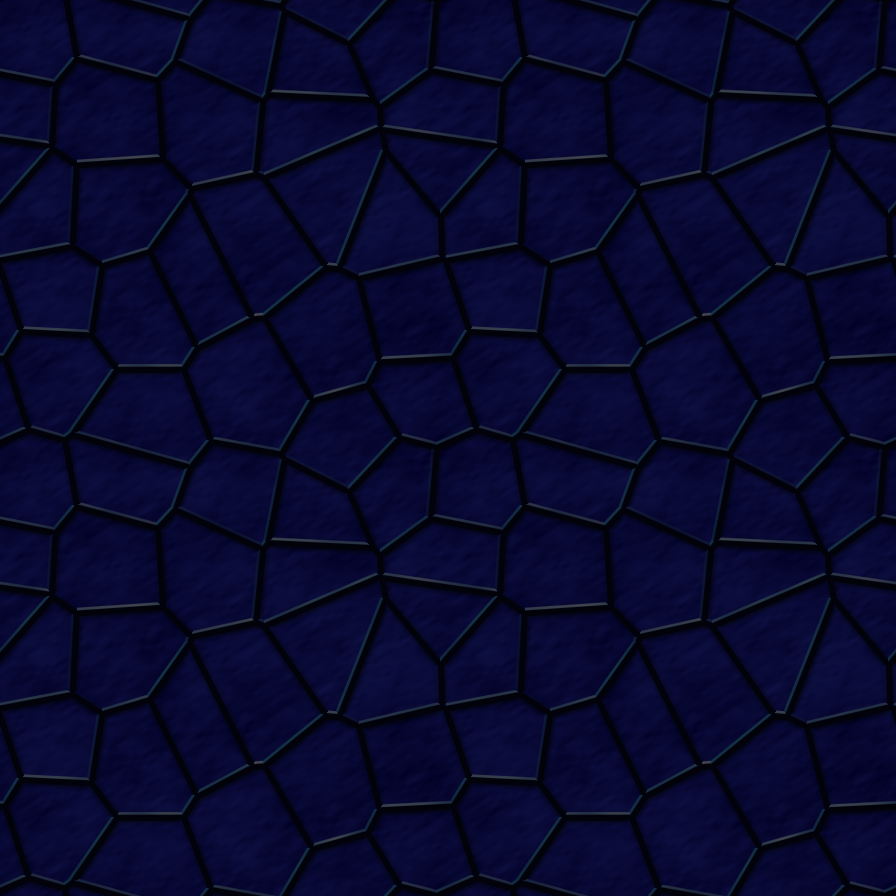
This pattern is drawn by a Shadertoy shader. Its source:

```glsl
// Dark navy cracked stone: a wrapped Voronoi layout repeated across the canvas.
// Each crack is a black groove with a thin rim on its lit side, and the slabs
// carry wrapped, slanted noise shaded as shallow relief.

#define TILES 2.0              // repeats across and down
#define CELLS 5.0              // slabs per repeat along each axis
#define JITTER 0.92            // irregularity of the slabs
#define GROOVE 0.0034          // groove half width, in canvas units
#define RIM 0.0030             // rim width, in canvas units
#define SHADE 0.0065           // soft shadow reach, in canvas units
#define LIGHT vec2(-0.50, 0.866)
#define NAVY vec3(0.016, 0.016, 0.175)
#define BLUE vec3(0.045, 0.052, 0.240)
#define BLACK vec3(0.003, 0.009, 0.040)
#define TEAL vec3(0.080, 0.200, 0.280)
#define GREY vec3(0.270, 0.285, 0.320)

float hash(vec2 p) {
    return fract(sin(dot(p, vec2(127.1, 311.7))) * 43758.5453);
}

// Value noise whose lattice wraps after the given period
float noise(vec2 p, vec2 period) {
    vec2 i = floor(p), f = fract(p);
    f = f * f * (3.0 - 2.0 * f);
    float a = hash(mod(i, period));
    float b = hash(mod(i + vec2(1, 0), period));
    float c = hash(mod(i + vec2(0, 1), period));
    float d = hash(mod(i + vec2(1, 1), period));
    return mix(mix(a, b, f.x), mix(c, d, f.x), f.y);
}

// Wrapped surface height: broad patches plus slanted chisel marks
float stoneHeight(vec2 p) {
    vec2 slant = vec2(3.0 * p.y - 2.0 * p.x, p.x + p.y);
    vec2 coarse = vec2(12, 16), fine = vec2(28, 36);
    return 0.45 * noise(p * 11.0, vec2(11))
         + 0.33 * noise(slant * coarse, coarse)
         + 0.22 * noise(slant * fine, fine);
}

vec3 stoneColor(vec2 p) {
    float h = stoneHeight(p);
    float slope = h - stoneHeight(p + LIGHT * 0.006);
    float tone = 0.47 + 1.5 * (h - 0.5) + 1.6 * slope;
    return mix(NAVY, BLUE, clamp(tone, -0.25, 1.5));
}

// Slab centre in a grid cell, wrapped to the repeat
vec2 slabCentre(vec2 cell) {
    vec2 w = mod(cell, CELLS);
    vec2 r = vec2(hash(w + 3.7), hash(w + 41.3));
    return cell + 0.5 + JITTER * (r - 0.5);
}

// xy: direction away from the nearest crack, z: distance to it in grid units
vec3 nearestCrack(vec2 p) {
    vec2 home = floor(p), own = vec2(0), ownCell = home;
    float best = 1e3;
    for (int y = -2; y <= 2; y++)
    for (int x = -2; x <= 2; x++) {
        vec2 cell = home + vec2(x, y);
        vec2 r = slabCentre(cell) - p;
        if (dot(r, r) < best) {
            best = dot(r, r);
            own = r;
            ownCell = cell;
        }
    }
    vec3 crack = vec3(0, 1, 1e3);
    for (int y = -2; y <= 2; y++)
    for (int x = -2; x <= 2; x++) {
        if (x == 0 && y == 0) continue;
        vec2 r = slabCentre(ownCell + vec2(x, y)) - p;
        vec2 n = normalize(r - own);
        float d = dot(0.5 * (own + r), n);
        if (d < crack.z) crack = vec3(-n, d);
    }
    return crack;
}

void mainImage(out vec4 fragColor, in vec2 fragCoord) {
    vec2 p = fragCoord / iResolution.y * TILES;
    float aa = 0.75 / iResolution.y;

    vec3 crack = nearestCrack(p * CELLS);
    float d = crack.z / (CELLS * TILES);
    float facing = dot(crack.xy, LIGHT);
    float groove = GROOVE * (1.0 - 0.45 * facing);

    // Slab surface, darkened beside the groove
    vec3 color = stoneColor(p);
    float shadow = 1.0 - smoothstep(groove, groove + SHADE, d);
    color *= 1.0 - 0.45 * shadow * (0.6 - 0.4 * facing);

    // Worn rim, greyer where the crack runs level
    float wear = noise(p * 16.0, vec2(16));
    float lit = smoothstep(0.40, 0.88, facing) * mix(0.65, 1.0, wear);
    float level = smoothstep(0.82, 1.0, crack.y);
    vec3 rimColor = mix(TEAL, GREY, level * mix(0.4, 1.0, wear));
    float rim = 1.0 - smoothstep(-aa, aa, d - groove - RIM);
    color = mix(color, rimColor, rim * lit);

    // Groove
    float inside = 1.0 - smoothstep(-aa, aa, d - groove);
    color = mix(color, BLACK, inside);

    fragColor = vec4(color, 1.0);
}
```
